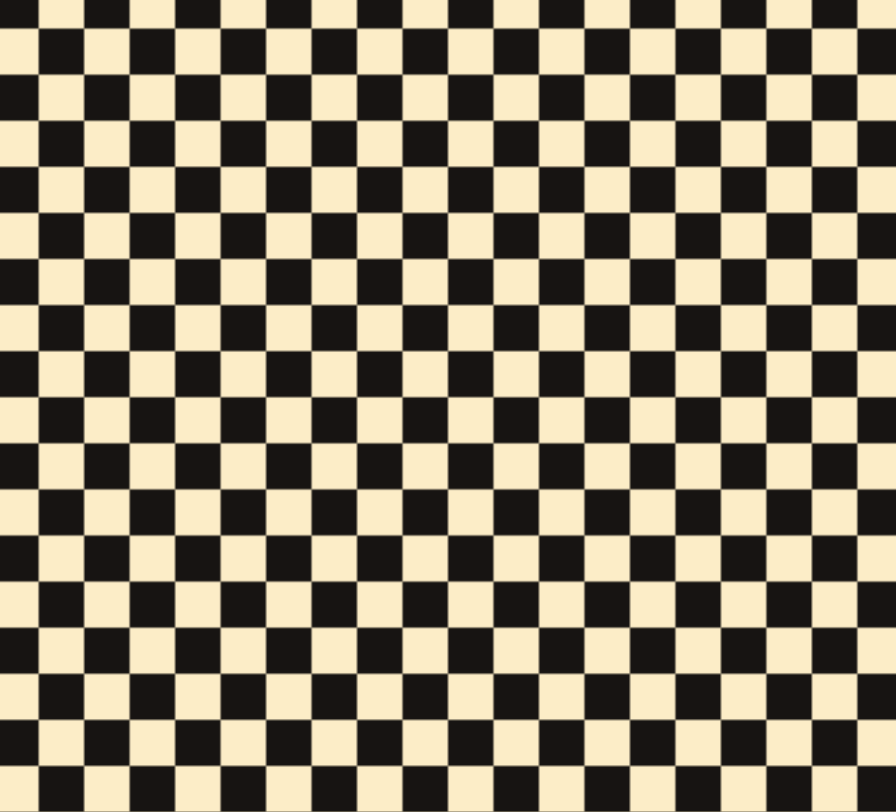
A WebGL 2 fragment shader for this pattern:

```glsl
#version 300 es
precision highp float;
// Checkerboard of near-black and cream cells with slightly soft edges.
// Each axis gives a signed square wave; the product of the two waves
// picks the colour, and blends to a mid tone along cell borders.

uniform vec2 u_resolution;
out vec4 fragColor;

// Signed distance to the nearest cell border: positive in even cells
vec2 signedBorderDistance(vec2 p) {
    return 0.5 - abs(mod(p + 0.5, 2.0) - 1.0);
}

void main() {
    vec2 uv = gl_FragCoord.xy / u_resolution;

    // Cells across and down; columns start at the centre, rows at the bottom
    vec2 cellCount = vec2(19.70, 17.62);
    vec2 cell = (uv - vec2(0.5, 0.0)) * cellCount;

    // Edge softness in cell units, never finer than half a pixel
    vec2 softness = max(vec2(0.028), 0.5 * cellCount / u_resolution);
    vec2 wave = clamp(signedBorderDistance(cell) / softness, -1.0, 1.0);

    // Even cells are cream, odd cells are ink
    float creamAmount = 0.5 + 0.5 * wave.x * wave.y;
    vec3 ink = vec3(0.09, 0.08, 0.07);
    vec3 cream = vec3(0.99, 0.93, 0.78);
    fragColor = vec4(mix(ink, cream, creamAmount), 1.0);
}
```
